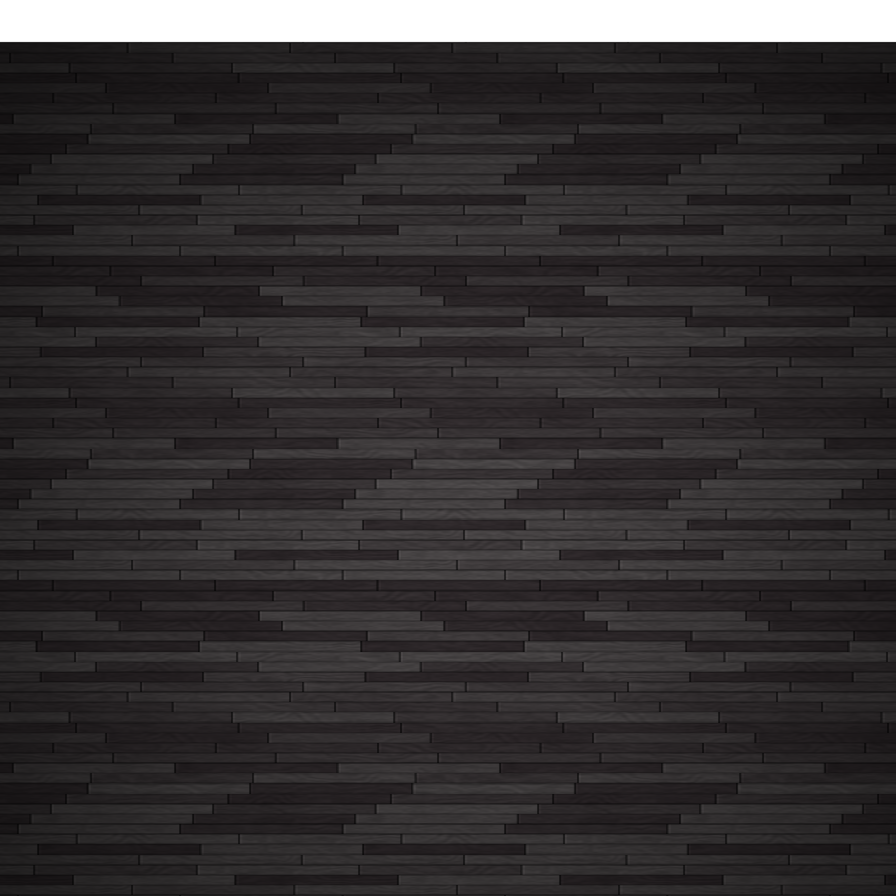
Give the GLSL for this texture, as a three.js fragment shader.

```glsl
// Dark strip-wood floor, tiled and softly vignetted, below a white band.
varying vec2 vUv;

const float TILE = 0.3625;          // side of one repeating tile
const float ROWS = 32.0;            // strips down one tile
const float PLANKS = 2.0;           // planks along one strip of a tile
const float ROW_ORIGIN = 0.8053;    // height of a tile's lower seam
const float BAND_EDGE = 0.9531;     // lower edge of the white band
const float SEAM_WIDTH = 0.0007;    // half width of the seams
const float SOFTNESS = 0.0009;      // edge smoothing
const float SEAM_DEPTH = 0.34;
const float JOINT_DEPTH = 0.5;
const float GRAIN_DEPTH = 0.17;
const float VIGNETTE = 1.75;
const vec2 LIGHT_CENTER = vec2(0.53, 0.43);
const vec3 DARK_WOOD = vec3(0.172, 0.149, 0.158);
const vec3 PALE_WOOD = vec3(0.286, 0.273, 0.275);
const vec3 BAND_COLOR = vec3(1.0);

float hash(vec2 p) {
  return fract(sin(dot(p, vec2(127.1, 311.7))) * 43758.5453);
}

float noise(vec2 p) {
  vec2 i = floor(p);
  vec2 f = fract(p);
  f = f * f * (3.0 - 2.0 * f);
  return mix(mix(hash(i), hash(i + vec2(1.0, 0.0)), f.x),
             mix(hash(i + vec2(0.0, 1.0)), hash(i + vec2(1.0, 1.0)), f.x), f.y);
}

// Coverage of a thin line at distance d from its centre.
float line(float d) {
  return 1.0 - smoothstep(SEAM_WIDTH, SEAM_WIDTH + SOFTNESS, abs(d));
}

// Grain from fine streaks and warped rings; p is in strip heights.
float woodGrain(vec2 p, float seed) {
  vec2 q = p + vec2(seed * 61.0, seed * 37.0);
  float warp = noise(q * vec2(0.28, 0.8)) * 3.0 + noise(q * vec2(0.9, 1.6)) * 0.5;
  float slant = (seed - 0.5) * 0.25 * p.x;
  float rings = sin(6.2832 * (p.y * 1.3 + warp + slant));
  float streaks = noise(q * vec2(0.7, 5.0)) + noise(q * vec2(2.2, 8.0)) - 1.0;
  float figure = smoothstep(0.3, 0.9, noise(q * vec2(0.2, 0.5) + 9.0));
  return streaks * 0.65 + rings * mix(0.15, 0.45, figure);
}

vec3 woodFloor(vec2 uv) {
  float rowHeight = TILE / ROWS;
  float plankLength = TILE / PLANKS;

  // Strip and plank indices wrap at the tile edges.
  float y = (uv.y - ROW_ORIGIN) / rowHeight;
  float row = mod(floor(y), ROWS);
  float x = uv.x / plankLength + PLANKS * hash(vec2(row, 4.7));
  float plank = mod(floor(x), PLANKS);
  vec2 local = vec2(fract(x), fract(y));
  vec2 id = vec2(plank + 1.0, row + 1.0);

  // Plank tone, with slow variation along its length.
  float tone = smoothstep(-0.1, 1.1, hash(id * 1.37 + 2.1));
  vec2 grainPos = vec2(local.x * plankLength / rowHeight, local.y);
  float seed = hash(id + 8.3);
  tone += 0.16 * (noise(grainPos * vec2(0.25, 0.6) + seed * 50.0) - 0.5);
  vec3 color = mix(DARK_WOOD, PALE_WOOD, clamp(tone, 0.0, 1.0));
  color *= 1.0 + GRAIN_DEPTH * woodGrain(grainPos, seed);

  // Long seams of uneven depth, and end joints with a faint lit lip.
  float seamDist = min(local.y, 1.0 - local.y) * rowHeight;
  float seamRow = mod(floor(y + 0.5), ROWS);
  float seamDepth = SEAM_DEPTH * mix(0.35, 1.0, hash(vec2(seamRow, 6.1)));
  float jointDist = min(local.x, 1.0 - local.x) * plankLength;
  color *= 1.0 - seamDepth * line(seamDist);
  color *= 1.0 - JOINT_DEPTH * line(jointDist);
  color *= 1.0 + 0.12 * line(local.x * plankLength - 0.0026);
  return color;
}

void main() {
  vec2 fromLight = vUv - LIGHT_CENTER;
  vec3 color = woodFloor(vUv) * exp(-VIGNETTE * dot(fromLight, fromLight));

  // White band along the top.
  float band = smoothstep(BAND_EDGE - SOFTNESS, BAND_EDGE + SOFTNESS, vUv.y);
  gl_FragColor = vec4(mix(color, BAND_COLOR, band), 1.0);
}
```
